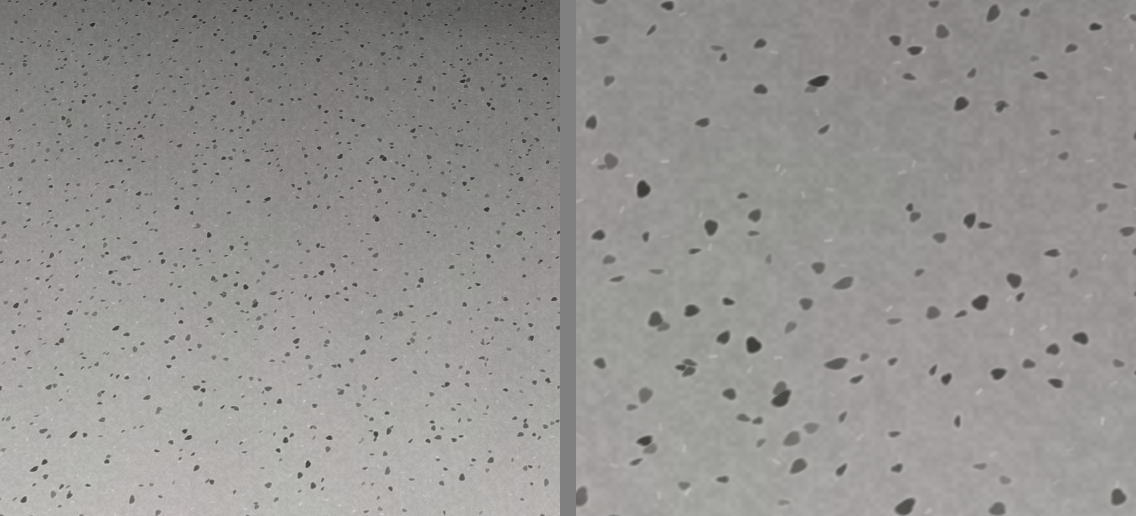
Left: the whole. Right: its middle third, enlarged.
This texture is drawn by a Shadertoy shader. Its source:

```glsl
// Speckled grey floor seen at a slant: a soft light falloff from bottom to top,
// two jittered layers of dark chips that shrink with distance, pale flecks
// and a fine grain, all placed by a sine hash.

const float RECEDE_X = 0.42;         // how much chips narrow toward the top
const float RECEDE_Y = 0.38;         // how much rows crowd toward the top
const float CHIP_CELL = 0.032;
const float CHIP_DENSITY = 0.33;
const float CHIP_MIN = 0.0029;
const float CHIP_MAX = 0.0064;
const float CHIP_SOFT = 0.0019;
const float CHIP_ANGLE = 0.62;
const float HALO_GAIN = 0.035;
const float FLECK_CELL = 0.026;
const float FLECK_DENSITY = 0.32;
const float FLECK_GAIN = 0.10;
const float GRAIN_SCALE = 300.0;
const float GRAIN_GAIN = 0.045;
const float LIGHT_FAR = 0.41;
const float LIGHT_RANGE = 0.31;
const vec3 FLOOR_TINT = vec3(1.008, 0.998, 0.985);
const vec3 CHIP_TINT = vec3(0.36, 0.36, 0.345);

float hash(vec2 p) {
    return fract(sin(dot(p, vec2(127.1, 311.7))) * 43758.5453);
}

vec2 hash2(vec2 p) {
    return vec2(hash(p), hash(p + 57.3));
}

float valueNoise(vec2 p) {
    vec2 i = floor(p), f = fract(p);
    f = f * f * (3.0 - 2.0 * f);
    return mix(mix(hash(i), hash(i + vec2(1, 0)), f.x),
               mix(hash(i + vec2(0, 1)), hash(i + vec2(1, 1)), f.x), f.y);
}

vec2 rotate(vec2 p, float a) {
    float c = cos(a), s = sin(a);
    return vec2(c * p.x + s * p.y, c * p.y - s * p.x);
}

// Screen position to slanted floor position.
vec2 toFloor(vec2 p, float centre) {
    return vec2((p.x - centre) * (1.0 + RECEDE_X * p.y), p.y * (1.0 + RECEDE_Y * p.y));
}

// Dark chips: x is coverage, y is the pale rim around them.
vec2 chips(vec2 p, float seed, float soft) {
    vec2 home = floor(p / CHIP_CELL);
    vec2 result = vec2(0.0);
    for (int j = -1; j <= 1; j++)
    for (int i = -1; i <= 1; i++) {
        vec2 cell = home + vec2(i, j);
        vec2 id = cell + seed;
        float cluster = mix(0.45, 1.55, valueNoise(id * 0.38));
        if (hash(id + 3.7) > CHIP_DENSITY * cluster) continue;

        vec2 q = p - (cell + hash2(id)) * CHIP_CELL;
        float size = hash(id + 11.9);
        float radius = mix(CHIP_MIN, CHIP_MAX, size * size);
        float stretch = mix(1.0, 1.4, hash(id + 23.1));
        q = rotate(q, CHIP_ANGLE + 1.6 * (hash(id + 31.3) - 0.5));
        q *= vec2(1.0 / stretch, stretch);

        // Uneven outline
        float turn = atan(q.y, q.x + 1e-6);
        float bump = 0.14 * sin(2.0 * turn + 6.3 * size) + 0.11 * sin(3.0 * turn + 19.0 * size);
        float d = length(q) - radius * (1.0 + bump);
        float depth = mix(0.4, 1.0, hash(id + 43.7)) * mix(0.75, 1.0, size);
        float rim = smoothstep(0.0, soft, d) * smoothstep(0.0055, 0.0015, d);
        result = max(result, depth * vec2(smoothstep(soft, -soft, d), rim));
    }
    return result;
}

// Small pale slivers.
float flecks(vec2 p, float soft) {
    vec2 home = floor(p / FLECK_CELL);
    float result = 0.0;
    for (int j = -1; j <= 1; j++)
    for (int i = -1; i <= 1; i++) {
        vec2 id = home + vec2(i, j);
        if (hash(id + 71.7) > FLECK_DENSITY) continue;
        vec2 q = p - (id + hash2(id + 83.1)) * FLECK_CELL;
        q = rotate(q, CHIP_ANGLE + 2.4 * (hash(id + 97.3) - 0.5));
        q.x -= clamp(q.x, -0.002, 0.002);
        result = max(result, hash(id + 101.9) * smoothstep(soft + 0.0008, 0.0, length(q)));
    }
    return result;
}

void mainImage(out vec4 fragColor, in vec2 fragCoord) {
    vec2 p = fragCoord / iResolution.y;
    float aspect = iResolution.x / iResolution.y;
    vec2 ground = toFloor(p, 0.5 * aspect);
    float soft = max(CHIP_SOFT, 1.2 / iResolution.y);

    // Light falloff, darkest in the upper right corner
    float side = p.x / aspect - 0.5;
    float nearness = clamp(1.0 - p.y - 0.13 * side, 0.0, 1.1);
    float light = LIGHT_FAR + LIGHT_RANGE * pow(nearness, 0.75);
    light -= 0.07 * smoothstep(0.9, 1.03, p.y) * smoothstep(0.0, 0.5, side);
    light += 0.02 * (valueNoise(p * 7.0) - 0.5);

    // Floor colour with faint warm and cool patches
    float patchTone = valueNoise(p * 11.0 + 40.0) - 0.5;
    vec3 color = light * (FLOOR_TINT + 0.02 * patchTone * vec3(1.0, -0.6, 0.2));

    // Fine grain
    float grain = valueNoise(p * GRAIN_SCALE) + 0.7 * valueNoise(p * GRAIN_SCALE * 0.43 + 9.0);
    color += GRAIN_GAIN * (grain - 0.85);

    // Pale flecks, then chips with their rims
    vec2 chip = max(chips(ground, 0.0, soft), chips(ground + 0.4 * CHIP_CELL, 157.0, soft));
    color += FLECK_GAIN * flecks(ground, soft) + HALO_GAIN * chip.y * (1.0 - chip.x);
    color *= mix(vec3(1.0), CHIP_TINT, chip.x);

    fragColor = vec4(clamp(color, 0.0, 1.0), 1.0);
}
```
